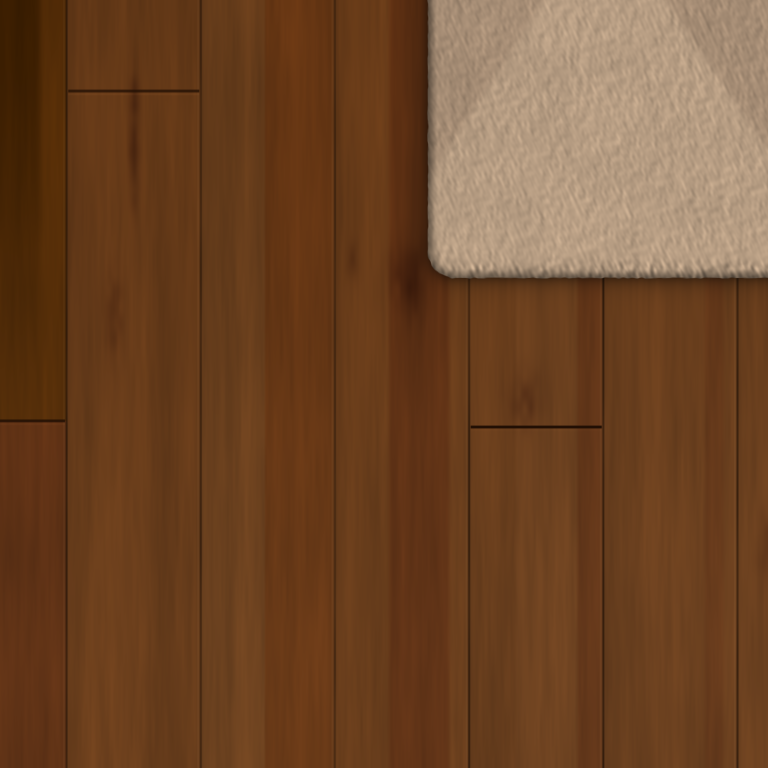
Give the GLSL for this texture, as a three.js fragment shader.

```glsl
// Brown plank floor with grain and joints, and a pale woven rug in the upper right corner.
varying vec2 vUv;

const float PLANK_WIDTH = 0.1747;
const float FIRST_SEAM = 0.0868;
const float EDGE = 0.0012;

float hash(vec2 p) {
  vec3 q = fract(vec3(p.xyx) * 0.1031);
  q += dot(q, q.yzx + 33.33);
  return fract((q.x + q.y) * q.z);
}

float noise(vec2 p) {
  vec2 i = floor(p);
  vec2 f = fract(p);
  f = f * f * (3.0 - 2.0 * f);
  return mix(mix(hash(i), hash(i + vec2(1.0, 0.0)), f.x),
             mix(hash(i + vec2(0.0, 1.0)), hash(i + 1.0), f.x), f.y);
}

// Stretched noise, centred on zero, running along the plank
float grain(vec2 p, float seed) {
  float sum = 0.0;
  float weight = 0.5;
  vec2 scale = vec2(42.0, 1.6);
  for (int i = 0; i < 4; i++) {
    sum += weight * (noise(p * scale + seed * 17.3) - 0.5);
    scale *= vec2(2.1, 2.3);
    weight *= 0.66;
  }
  return sum;
}

// Soft-sided interval
float band(float x, float start, float end, float soft) {
  return smoothstep(start - soft, start + soft, x) * (1.0 - smoothstep(end - soft, end + soft, x));
}

float spot(vec2 p, vec2 centre, vec2 size) {
  vec2 d = (p - centre) / size;
  return exp(-dot(d, d));
}

float line(float d, float width) {
  return 1.0 - smoothstep(width - EDGE, width + EDGE, abs(d));
}

float roundBox(vec2 p, vec2 halfSize, float radius) {
  vec2 d = abs(p) - halfSize + radius;
  return length(max(d, 0.0)) + min(max(d.x, d.y), 0.0) - radius;
}

// Horizontal end joint between two planks: dark groove with a lit lower lip
vec3 joint(vec3 colour, vec2 p, float left, float height, float strength) {
  float inside = band(p.x, left + 0.002, left + PLANK_WIDTH - 0.002, EDGE);
  float d = p.y - height;
  colour += vec3(0.09, 0.06, 0.035) * line(d + 0.0042, 0.0012) * inside * (1.1 - strength);
  return mix(colour, vec3(0.13, 0.06, 0.015), line(d, 0.0018) * inside * strength);
}

vec3 floorColour(vec2 p) {
  float column = (p.x - FIRST_SEAM) / PLANK_WIDTH;
  float plank = floor(column) + 1.0;
  float seed = plank + 3.0;
  float g = grain(p, seed);
  vec3 colour = mix(vec3(0.392, 0.222, 0.090), vec3(0.432, 0.262, 0.130),
                    smoothstep(0.95, 0.1, p.y) * 0.45 + smoothstep(0.4, 0.85, p.x) * 0.4);

  // Tones of the planks and of the strips within them
  vec3 redden = vec3(-0.035, -0.042, -0.022);
  float oldEnd = step(0.452, p.y);
  float firstPlank = 1.0 - step(FIRST_SEAM, p.x);
  colour += firstPlank * mix(redden, vec3(-0.075, -0.055, -0.065), oldEnd);
  colour -= firstPlank * oldEnd * band(p.x, -0.1, 0.052, 0.008)
            * vec3(0.085, 0.05, 0.02) * smoothstep(0.45, 0.95, p.y);
  colour += vec3(0.012, 0.016, 0.014) * band(p.x, 0.262, 0.345, 0.002);
  colour += vec3(-0.005, -0.018, -0.018) * band(p.x, 0.345, 0.434, 0.002);
  colour += redden * band(p.x, 0.507, 0.585, 0.004);
  colour += redden * 0.8 * band(p.x, 0.752, 0.785, 0.003);
  colour += redden * 0.6 * band(p.x, 0.918, 0.942, 0.004);
  colour += vec3(0.018, 0.014, 0.01) * band(p.x, 0.672, 0.752, 0.003);

  // Fine fibres and broad cloudy variation
  colour *= 1.0 + 0.24 * g + 0.08 * (noise(p * vec2(9.0, 7.0) + seed) - 0.5);
  colour *= 1.0 + 0.05 * (noise(p * vec2(240.0, 18.0)) - 0.5);

  // Knots and resin streaks
  float streaks = 0.45 + 0.9 * noise(p * vec2(120.0, 45.0));
  float knots = 0.42 * spot(p, vec2(0.175, 0.82), vec2(0.007, 0.075))
              + 0.20 * spot(p, vec2(0.149, 0.59), vec2(0.012, 0.055))
              + 0.30 * spot(p, vec2(0.534, 0.635), vec2(0.025, 0.045))
              + 0.22 * spot(p, vec2(0.685, 0.48), vec2(0.022, 0.035))
              + 0.22 * spot(p, vec2(0.460, 0.66), vec2(0.008, 0.022))
              + 0.22 * spot(p, vec2(1.0, 0.28), vec2(0.012, 0.05));
  colour *= 1.0 - knots * streaks * vec3(0.85, 1.1, 1.1);

  // Long seams, each with its own depth
  float seamIndex = floor(column + 0.5);
  float d = (column - seamIndex) * PLANK_WIDTH;
  float depth = 0.45 + 0.35 * hash(vec2(seamIndex + 5.0, 2.0));
  depth *= 0.75 + 0.4 * noise(vec2(seamIndex * 9.0 + 40.0, p.y * 14.0));
  colour += vec3(0.05, 0.045, 0.035) * line(d + 0.0035, 0.0010) * 0.7;
  colour = mix(colour, vec3(0.18, 0.10, 0.04), line(d, 0.0013) * depth);
  colour *= 1.0 - 0.09 * exp(-abs(d) * 200.0);

  colour = joint(colour, p, FIRST_SEAM - PLANK_WIDTH, 0.452, 0.85);
  colour = joint(colour, p, FIRST_SEAM, 0.8815, 0.75);
  return joint(colour, p, FIRST_SEAM + 3.0 * PLANK_WIDTH, 0.444, 1.0);
}

// Slanted short fibres, lit by the slope of the noise
float pile(vec2 p, float scale) {
  vec2 q = vec2(p.x + 0.45 * p.y, p.y - 0.3 * p.x) * vec2(1.3, 0.75) * scale;
  return noise(q) - noise(q + vec2(0.55, -0.4));
}

vec3 rugColour(vec2 p, float d) {
  // Pale triangle between two darker diagonal fields
  float leftField = (p.y - 0.765) - (p.x - 0.557) * 1.54;
  float rightField = (p.y - 0.805) + (p.x - 1.0) * 1.46;
  float dark = smoothstep(-0.015, 0.015, max(leftField, rightField));
  vec3 colour = mix(vec3(0.712, 0.612, 0.510), vec3(0.645, 0.548, 0.455), dark);
  colour *= 1.0 + 0.13 * pile(p, 190.0) + 0.09 * pile(p + 3.0, 95.0);
  colour *= 1.0 + 0.05 * (noise(p * 22.0) - 0.5);

  // Rolled hem
  float hem = smoothstep(-0.030, -0.010, d) * smoothstep(0.70, 0.655, p.y);
  colour *= 1.0 + hem * (0.35 * pile(p, 150.0) - 0.06);
  return colour * (1.0 - 0.42 * smoothstep(-0.013, 0.001, d));
}

void main() {
  vec2 p = vUv;
  float d = roundBox(p - vec2(1.057, 1.138), vec2(0.5), 0.036);
  float fray = 0.0018 * (noise(p * 170.0) - 0.5);
  float shadow = 0.42 * exp(-max(d, 0.0) * 95.0);
  vec3 ground = floorColour(p) * (1.0 - shadow);
  float cover = 1.0 - smoothstep(-EDGE, EDGE, d + fray);
  gl_FragColor = vec4(mix(ground, rugColour(p, d), cover), 1.0);
}
```
